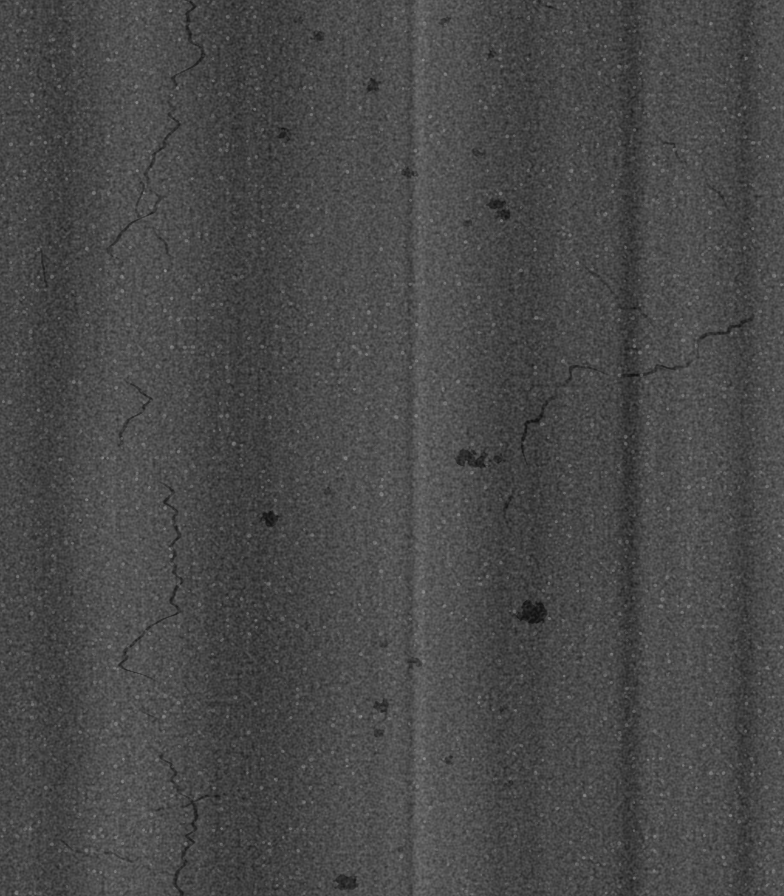
Give the GLSL for this texture, as a Shadertoy shader.

```glsl
// Worn dark asphalt with vertical tyre streaks, fine grain, thin cracks and small pits.

const float BASE_GREY = 0.279;
const int PIT_COUNT = 26;
const int BRANCH_COUNT = 9;

vec2 hash2(vec2 p) {
    vec3 q = fract(p.xyx * vec3(0.1031, 0.1030, 0.0973));
    q += dot(q, q.yzx + 33.33);
    return fract((q.xx + q.yz) * q.zy);
}

float gradientDot(vec2 cell, vec2 offset) {
    return dot(hash2(cell) * 2.0 - 1.0, offset);
}

float gradientNoise(vec2 p) {
    vec2 i = floor(p), f = fract(p);
    vec2 u = f * f * f * (f * (f * 6.0 - 15.0) + 10.0);
    vec2 e = vec2(1.0, 0.0);
    float low = mix(gradientDot(i, f), gradientDot(i + e.xy, f - e.xy), u.x);
    float high = mix(gradientDot(i + e.yx, f - e.yx), gradientDot(i + e.xx, f - e.xx), u.x);
    return mix(low, high, u.y);
}

float band(float x, float centre, float width) {
    float d = (x - centre) / width;
    return exp(-d * d);
}

// Broad and narrow streaks; x runs from 0 to 1 across the canvas
float streaks(float x, float y) {
    float sway = x + 0.03 * gradientNoise(vec2(x * 3.0, y * 2.5 + 4.3));
    float tone = 0.035 * band(sway, 0.17, 0.06) - 0.035 * band(sway, 0.07, 0.03);
    tone += 0.020 * band(sway, 0.45, 0.05) - 0.035 * band(sway, 0.32, 0.07);
    tone += 0.050 * band(x, 0.55, 0.06) - 0.030 * band(x, 0.66, 0.04);
    tone += 0.040 * band(x, 0.536, 0.008) - 0.040 * band(x, 0.523, 0.005);
    tone += 0.025 * band(x, 0.87, 0.05) - 0.060 * band(x, 0.803, 0.014);
    tone += 0.030 * band(x, 1.0, 0.03) - 0.045 * band(x, 0.95, 0.015);
    tone += 0.030 * gradientNoise(vec2(x * 45.0, y * 1.2 + 7.0));
    return tone + 0.025 * gradientNoise(vec2(x * 4.0, y * 3.0 + 21.0));
}

// Sparse pale stone chips, one candidate per jittered cell
float chips(vec2 p, float density) {
    vec2 cell = floor(p);
    vec2 shape = hash2(cell + 71.0);
    vec2 centre = 0.35 + 0.3 * hash2(cell);
    float radius = mix(0.25, 0.42, shape.y);
    float disc = 1.0 - smoothstep(radius * 0.4, radius, length(p - cell - centre));
    return disc * step(shape.x, density) * pow(hash2(cell + 19.0).x, 2.0);
}

// A broken line that wanders around the segment from a to b
float crack(vec2 p, vec2 a, vec2 b, float wander, float width, float seed) {
    float len = length(b - a);
    vec2 dir = (b - a) / len;
    float along = dot(p - a, dir);
    float side = dot(p - a, vec2(-dir.y, dir.x));
    float wiggle = gradientNoise(vec2(along * 7.0, seed + 0.5));
    wiggle += 0.35 * gradientNoise(vec2(along * 27.0, seed + 3.5));
    wiggle += 0.14 * gradientNoise(vec2(along * 80.0, seed + 6.5));
    float line = 1.0 - smoothstep(width * 0.2, width, abs(side - wander * wiggle));
    float ends = smoothstep(0.0, 0.02, along) * smoothstep(0.0, 0.02, len - along);
    float gaps = smoothstep(-0.25, 0.15, gradientNoise(vec2(along * 24.0, seed + 9.5)));
    return line * ends * gaps;
}

float allCracks(vec2 p) {
    float dark = crack(p, vec2(0.175, -0.03), vec2(0.17, 1.03), 0.13, 0.0035, 2.0);
    dark = max(dark, crack(p, vec2(0.54, 0.44), vec2(0.81, 0.70), 0.11, 0.0034, 17.0));
    for (int i = 0; i < BRANCH_COUNT; i++) {
        float id = float(i);
        vec2 spot = hash2(vec2(id, 43.0)), turn = hash2(vec2(id, 87.0));
        float side = mod(id, 2.0);
        vec2 start = vec2(mix(0.10, 0.64, side) + 0.15 * spot.x, spot.y);
        float angle = 6.283 * turn.x;
        vec2 reach = vec2(cos(angle), sin(angle)) * mix(0.07, 0.14, turn.y);
        dark = max(dark, 0.75 * crack(p, start, start + reach, 0.06, 0.0026, id * 13.0 + 30.0));
    }
    return dark;
}

// Ragged pits, the first ones largest, gathered near the middle
float pits(vec2 p) {
    float dark = 0.0;
    float ragged = 0.009 * gradientNoise(p * 130.0) + 0.005 * gradientNoise(p * 260.0);
    for (int i = 0; i < PIT_COUNT; i++) {
        float rank = float(i) / float(PIT_COUNT);
        vec2 spot = hash2(vec2(float(i) + 5.0, 131.0));
        vec2 centre = vec2(0.30 + 0.30 * spot.x, spot.y);
        float radius = mix(0.013, 0.003, pow(rank, 0.35));
        float d = length((p - centre) * vec2(0.85, 1.1)) + ragged - radius;
        dark = max(dark, (1.0 - smoothstep(-0.002, 0.002, d)) * mix(1.0, 0.6, rank));
    }
    return dark;
}

void mainImage(out vec4 fragColor, in vec2 fragCoord) {
    vec2 p = fragCoord / iResolution.y;
    float x = fragCoord.x / iResolution.x;

    float grey = BASE_GREY + streaks(x, p.y);

    // Fine grain, with fewer chips along the polished middle
    grey += 0.13 * gradientNoise(p * 317.0) + 0.10 * gradientNoise(p * 171.0 + 40.0);
    float density = 0.34 - 0.20 * band(x, 0.54, 0.14);
    grey += 0.16 * chips(p * 128.0, density) + 0.09 * chips(p * 187.0 + 300.0, density);

    grey -= 0.12 * allCracks(p) + 0.13 * pits(p);
    fragColor = vec4(vec3(clamp(grey, 0.08, 0.65)), 1.0);
}
```
